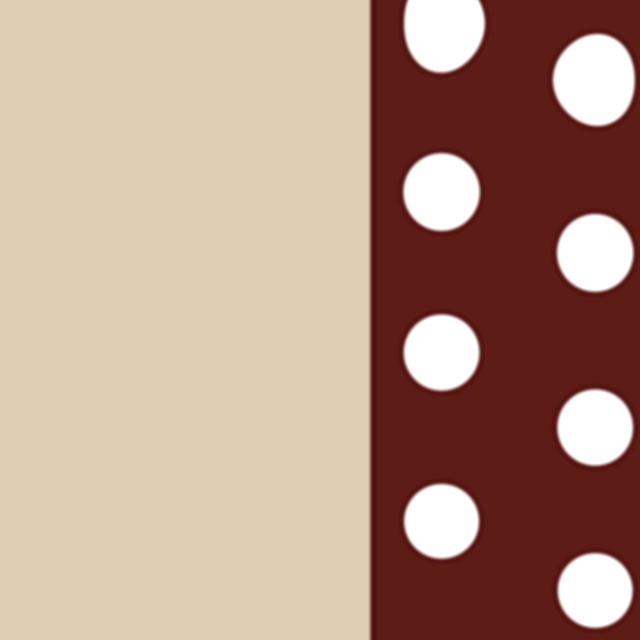
A WebGL 2 fragment shader for this pattern:

```glsl
#version 300 es
precision highp float;
// Plain sand panel beside a dark red band with two staggered columns of hand-cut white dots.

uniform vec2 u_resolution;
out vec4 fragColor;

const vec3 SAND = vec3(0.871, 0.800, 0.702);
const vec3 MAROON = vec3(0.370, 0.110, 0.092);
const vec3 RIM = vec3(0.290, 0.055, 0.050);
const vec3 WHITE = vec3(1.0);

const float BAND_X = 0.5785;      // left edge of the band
const float SOFTNESS = 0.0042;    // half width of every soft edge
const float RIM_OFFSET = 0.0065;  // distance of the dark rim from an edge
const float RIM_WIDTH = 0.0032;

const int DOTS = 4;               // dots per column, counted from the top
const vec2 COLUMN_X = vec2(0.690, 0.930);
const vec2 TOP_Y = vec2(0.9635, 0.8750);
const vec2 PITCH = vec2(0.2587, 0.2659);
const vec4 LEFT_DRIFT = vec4(0.0, -0.0049, 0.0030, -0.0020);
const vec4 RIGHT_DRIFT = vec4(0.0, -0.0043, -0.0112, 0.0);
const vec2 DOT_RADII = vec2(0.0602, 0.0618);
const vec2 SHRINK = vec2(0.0006, 0.0012);  // radius lost per step down
const vec2 TOP_RADII_LEFT = vec2(0.0630, 0.0768);
const vec2 TOP_RADII_RIGHT = vec2(0.0638, 0.0716);
const float TOP_WOBBLE = 0.024;   // three-lobed bulge of the top dots

// Approximate signed distance to an ellipse with a three-lobed outline.
float blobDistance(vec2 p, vec2 radii, float wobble) {
    float lobes = 1.0 + wobble * cos(3.0 * atan(p.y, p.x + 1e-6));
    vec2 r = radii * lobes;
    float k = length(p / r);
    return k * (k - 1.0) / max(length(p / (r * r)), 1e-4);
}

// Signed distance to the nearest dot of one column (0 left, 1 right).
float columnDistance(vec2 uv, int column) {
    vec4 drift = column == 0 ? LEFT_DRIFT : RIGHT_DRIFT;
    vec2 topRadii = column == 0 ? TOP_RADII_LEFT : TOP_RADII_RIGHT;
    float facing = column == 0 ? 1.0 : -1.0;
    float nearest = 1.0;
    for (int i = 0; i < DOTS; i++) {
        float stepDown = float(i);
        float y = TOP_Y[column] - stepDown * PITCH[column] + drift[i];
        vec2 center = vec2(COLUMN_X[column], y);
        vec2 radii = DOT_RADII - SHRINK * stepDown;
        float wobble = 0.0;
        if (i == 0) {
            center.x += column == 0 ? 0.0030 : -0.0005;
            radii = topRadii;
            wobble = TOP_WOBBLE * facing;
        }
        nearest = min(nearest, blobDistance(uv - center, radii, wobble));
    }
    return nearest;
}

// Thin dark line just outside an edge.
float rim(float d) {
    float t = (d - RIM_OFFSET) / RIM_WIDTH;
    return exp(-t * t);
}

void main() {
    vec2 uv = gl_FragCoord.xy / u_resolution;
    float soft = max(SOFTNESS, 0.75 / min(u_resolution.x, u_resolution.y));

    float bandDist = uv.x - BAND_X;
    float dotDist = min(columnDistance(uv, 0), columnDistance(uv, 1));

    // Band with its rims
    vec3 band = mix(MAROON, RIM, 0.85 * rim(bandDist));
    band = mix(band, RIM, 0.5 * rim(dotDist));

    // Panel, band, then dots
    vec3 color = mix(SAND, band, smoothstep(-soft, soft, bandDist));
    color = mix(color, WHITE, 1.0 - smoothstep(-soft, soft, dotDist));

    fragColor = vec4(color, 1.0);
}
```
